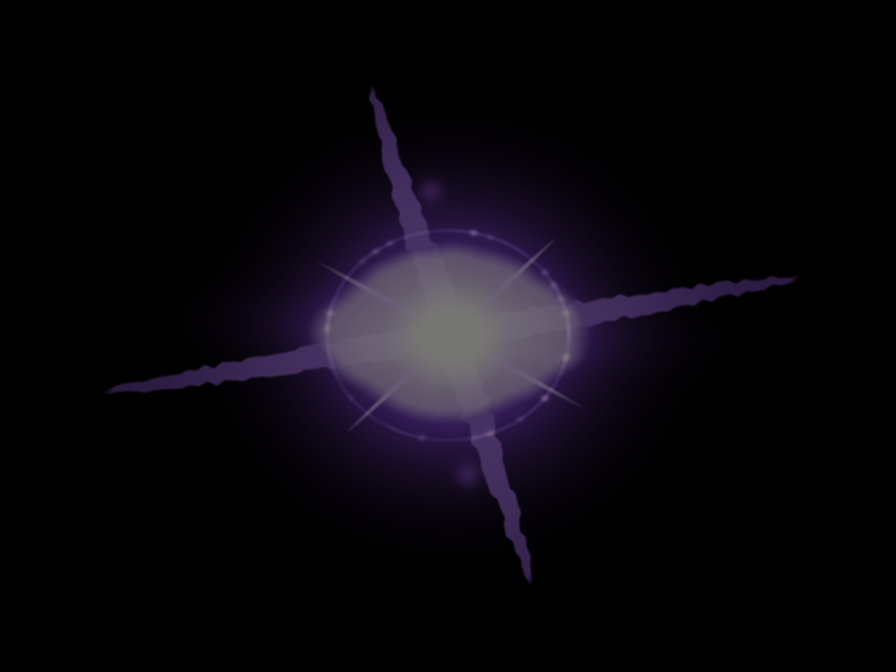
A Shadertoy shader for this background:

```glsl
// A violet starburst: glowing lens core, ragged long rays, thin sparks and a beaded ring on black.

float hash(float n) {
    return fract(sin(n * 127.1) * 43758.5453);
}

float noise(float x) {
    float i = floor(x);
    return mix(hash(i), hash(i + 1.0), smoothstep(0.0, 1.0, x - i));
}

// Two-sided tapered ray through the origin, ending at +tip and -tip.
float ray(vec2 p, vec2 tip, float width, float ragged) {
    float len = length(tip);
    vec2 dir = tip / len;
    float along = dot(p, dir);
    float across = dot(p, vec2(-dir.y, dir.x));
    float t = abs(along) / len;
    across += ragged * (noise(along * 75.0 + tip.x * 90.0) - 0.5);
    float halfWidth = width * sqrt(max(1.0 - t, 0.0));
    float edge = 0.0028;
    return smoothstep(edge, -edge, abs(across) - halfWidth) * smoothstep(1.01, 0.96, t);
}

float spot(vec2 p, float radius) {
    return exp(-dot(p, p) / (radius * radius));
}

void mainImage(out vec4 fragColor, in vec2 fragCoord) {
    vec2 p = (fragCoord - 0.5 * iResolution.xy) / iResolution.y - vec2(0.005, 0.001);

    // Round halo with a wide, slightly tilted side lobe
    float halo = 0.60 * spot(p / vec2(1.08, 1.0), 0.178);
    halo += 0.17 * spot((p + vec2(0.0, 0.04 * p.x - 0.008)) / vec2(0.25, 0.052), 1.0);
    halo = max(halo - 0.012, 0.0);
    vec3 color = vec3(0.60, 0.32, 1.0) * min(halo, 0.34);

    // Small flares above and below
    float flares = spot(p - vec2(-0.031, 0.215), 0.017) + spot(p - vec2(0.024, -0.208), 0.018);
    color += vec3(0.12, 0.07, 0.16) * flares;

    // Lens-shaped body, brightening to a grey core
    vec2 q = pow(abs(p - vec2(0.0, 0.004)) / vec2(0.205, 0.132), vec2(1.55));
    float lens = q.x + q.y + 0.10 * (noise(atan(p.y, p.x) * 5.0 + 20.0) - 0.5);
    vec3 bodyColor = mix(vec3(0.40, 0.37, 0.43), vec3(0.35, 0.31, 0.41), smoothstep(0.3, 0.95, lens));
    color = mix(color, bodyColor, smoothstep(1.12, 0.78, lens));

    // Long ragged rays
    float rays = max(ray(p, vec2(-0.121, 0.371), 0.024, 0.011),
                     ray(p, vec2(0.519, 0.086), 0.023, 0.007));
    vec3 rayColor = mix(vec3(0.25, 0.17, 0.36), vec3(0.14, 0.08, 0.23), smoothstep(0.15, 0.5, length(p)));
    color = mix(color, max(color, rayColor) + 0.025, rays);

    // Thin diagonal sparks
    float sparks = max(ray(p, vec2(0.156, 0.145), 0.0055, 0.0),
                       ray(p, vec2(-0.204, 0.112), 0.0055, 0.0));
    sparks *= smoothstep(0.25, 0.14, length(p));
    color = mix(color, max(color, vec3(0.42, 0.36, 0.47)), 0.85 * sparks);

    // Dashed ring with beads scattered by angle
    vec2 ringPoint = (p + vec2(0.005, 0.0)) / vec2(0.180, 0.156);
    float band = (length(ringPoint) - 1.0) * 0.165;
    float turn = (atan(ringPoint.y, ringPoint.x) / 6.28318 + 0.5) * 44.0;
    float cell = floor(turn);
    float bead = spot(vec2((fract(turn) - 0.5) * 0.024, band), 0.0055);
    float bright = smoothstep(0.45, 1.0, hash(cell + 3.0));
    float line = smoothstep(0.005, 0.001, abs(band)) * (0.4 + 0.6 * noise(turn * 0.9));
    color += vec3(0.09, 0.07, 0.11) * line + vec3(0.22, 0.20, 0.22) * bead * bright;

    // Saturated core, also the ceiling for all light
    float core = smoothstep(1.5, 0.55, length(p / vec2(0.072, 0.058)));
    color = mix(color, vec3(0.46, 0.46, 0.45), core);
    fragColor = vec4(min(color, vec3(0.46, 0.46, 0.47)), 1.0);
}
```
